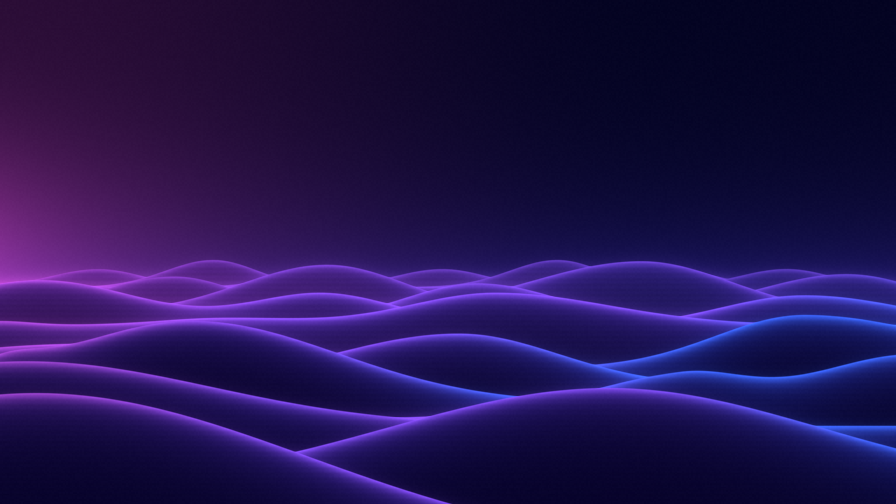
Give the GLSL for this background, as a WebGL 1 fragment shader.

```glsl
precision highp float;
// Rolling neon hills under a dusky sky. Each ridge is a sum of bell-shaped
// humps, painted from the horizon forward with a bright rim, a soft inner
// glow and a dark body; rims run from pink through violet to blue.

uniform vec2 u_resolution;

const vec3 SKY_PLUM   = vec3(0.165, 0.050, 0.205);
const vec3 SKY_NAVY   = vec3(0.012, 0.012, 0.125);
const vec3 DUSK_PINK  = vec3(0.300, 0.090, 0.220);
const vec3 DUSK_BLUE  = vec3(0.090, 0.070, 0.240);
const vec3 HAZE_LEFT  = vec3(0.300, 0.110, 0.430);
const vec3 HAZE_RIGHT = vec3(0.130, 0.100, 0.390);
const vec3 DEEP       = vec3(0.025, 0.010, 0.160);
const vec3 INDIGO     = vec3(0.200, 0.160, 0.720);
const vec3 RIM_PINK   = vec3(0.800, 0.320, 0.720);
const vec3 RIM_VIOLET = vec3(0.640, 0.360, 0.920);
const vec3 RIM_BLUE   = vec3(0.240, 0.520, 1.000);

const float HORIZON     = 0.45;
const float BACK_HILLS  = 7.0;
const float BACK_STEP   = 0.128;
const float HALO        = 0.10;
const float HALO_WIDTH  = 0.012;
const float LINE_COUNT  = 96.0;
const float LINE_AMOUNT = 0.025;
const float GRAIN       = 0.010;
const float NO_BLUE     = 1.3;

float hash(vec2 p) {
  vec3 q = fract(vec3(p.xyx) * 0.1031);
  q += dot(q, q.yzx + 33.33);
  return fract((q.x + q.y) * q.z);
}

// Bell curve with separate widths on its left and right flanks
float hump(float x, float center, float height, float leftW, float rightW) {
  float t = (x - center) / (x < center ? leftW : rightW);
  return height * exp(-t * t);
}

vec3 sky(vec2 p) {
  vec3 col = mix(SKY_PLUM, SKY_NAVY, smoothstep(-0.05, 0.75, p.x));
  float rise = max(p.y - HORIZON, 0.0);
  col += DUSK_BLUE * exp(-rise / 0.15);
  col += DUSK_PINK * exp(-p.x / 0.16) * exp(-rise * rise / 0.07);
  return col;
}

// Paint one hill; near is 0 at the horizon and 1 in front,
// blueAt is where along x its rim turns from violet to blue
vec3 hill(vec3 back, vec2 p, float ridge, float near, float blueAt) {
  float depth = ridge - p.y;
  float inside = max(depth, 0.0);
  float pixel = 1.0 / u_resolution.y;

  vec3 rim = mix(RIM_PINK, RIM_VIOLET, smoothstep(0.0, 0.35, p.x));
  rim = mix(rim, RIM_BLUE, smoothstep(-0.18, 0.18, p.x - blueAt));
  float power = mix(0.42, 0.85, smoothstep(0.0, 0.55, near));

  vec3 haze = mix(HAZE_LEFT, HAZE_RIGHT, smoothstep(0.0, 0.85, p.x));
  vec3 body = mix(haze, DEEP, smoothstep(0.0, 0.85, near));
  float edge = exp(-inside / mix(0.005, 0.011, near));
  float glow = exp(-inside / mix(0.020, 0.065, near));
  body += rim * edge * power * 0.72;
  body += mix(rim, INDIGO, 0.6) * glow * power * 0.48;
  body *= 1.0 + LINE_AMOUNT * sin(p.y * LINE_COUNT * 6.2832);

  vec3 outside = back + rim * HALO * power * exp(min(depth, 0.0) / HALO_WIDTH);
  return mix(outside, body, smoothstep(-pixel, pixel, depth));
}

void main() {
  vec2 p = gl_FragCoord.xy / u_resolution;
  float x = p.x;
  vec3 col = sky(p);

  // Evenly spaced small hills along the horizon
  for (float i = 0.0; i < BACK_HILLS; i++) {
    float peak = 0.042 + 0.012 * cos(2.1 * (i - 4.0));
    float ridge = 0.43 + hump(x, 0.11 + BACK_STEP * i, peak, 0.075, 0.07);
    col = hill(col, p, ridge, 0.03, NO_BLUE);
  }

  // Hazy far hills
  col = hill(col, p, 0.38 + hump(x, 0.195, 0.071, 0.12, 0.10), 0.12, NO_BLUE);
  col = hill(col, p, 0.38 + hump(x, 0.365, 0.0945, 0.135, 0.125), 0.2, NO_BLUE);
  col = hill(col, p, 0.38 + hump(x, 0.945, 0.076, 0.14, 0.12), 0.2, 1.05);
  col = hill(col, p, 0.38 + hump(x, 0.716, 0.1015, 0.175, 0.14), 0.25, 1.0);
  col = hill(col, p, 0.36 + hump(x, 0.534, 0.0775, 0.12, 0.13), 0.3, NO_BLUE);

  // Middle hills
  float ridge = 0.36 + hump(x, 0.045, 0.084, 0.15, 0.15) + hump(x, 0.36, 0.058, 0.11, 0.11);
  col = hill(col, p, ridge, 0.4, NO_BLUE);
  col = hill(col, p, 0.35 + hump(x, 0.898, 0.064, 0.135, 0.164), 0.45, 0.92);
  ridge = 0.355 + hump(x, 0.553, 0.064, 0.135, 0.18)
        + hump(x, 0.25, 0.014, 0.10, 0.13) + hump(x, 0.0, 0.008, 0.05, 0.05);
  col = hill(col, p, ridge, 0.5, 0.86);
  col = hill(col, p, 0.25 + hump(x, 0.1, 0.068, 0.3, 0.1), 0.55, NO_BLUE);
  col = hill(col, p, 0.27 + hump(x, 0.898, 0.105, 0.14, 0.216), 0.78, 0.62);
  col = hill(col, p, 0.235 + hump(x, 0.512, 0.103, 0.2, 0.158), 0.68, 0.58);
  ridge = 0.2 + hump(x, 0.215, 0.163, 0.22, 0.23) + hump(x, 0.0, 0.035, 0.1, 0.06);
  col = hill(col, p, ridge, 0.75, 0.46);

  // Front hills
  ridge = 0.17 + hump(x, 1.02, 0.127, 0.17, 0.2) + hump(x, 0.76, 0.08, 0.16, 0.10);
  col = hill(col, p, ridge, 0.85, 0.65);
  col = hill(col, p, 0.155 + hump(x, 0.03, 0.128, 0.3, 0.29), 0.8, 0.62);
  col = hill(col, p, 0.03 + hump(x, 0.68, 0.2, 0.35, 0.335), 0.95, 0.86);
  col = hill(col, p, -0.1 + hump(x, 0.04, 0.32, 0.43, 0.43), 1.0, 0.75);

  // Fine grain hides banding
  col += GRAIN * (hash(floor(p * vec2(512.0, 288.0))) - 0.5);
  gl_FragColor = vec4(col, 1.0);
}
```
